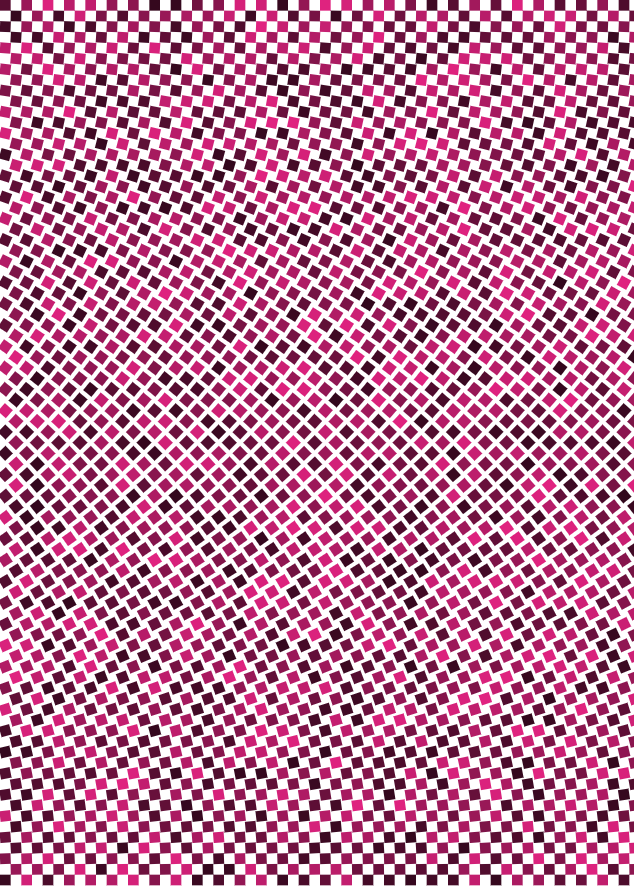
This pattern is drawn by a Shadertoy shader. Its source:

```glsl
// Checkerboard of magenta squares that turn a quarter revolution from top to bottom.

float hash(vec2 p) {
    vec3 q = fract(p.xyx * vec3(0.1031, 0.1030, 0.0973));
    q += dot(q, q.yzx + 33.33);
    return fract((q.x + q.y) * q.z);
}

float boxDistance(vec2 p, float halfSide) {
    vec2 d = abs(p) - halfSide;
    return length(max(d, 0.0)) + min(max(d.x, d.y), 0.0);
}

void mainImage(out vec4 fragColor, in vec2 fragCoord) {
    // Cell units, 84 to the canvas height, with y running down
    float pixel = 84.0 / iResolution.y;
    vec2 p = vec2(fragCoord.x, iResolution.y - fragCoord.y) * pixel;
    vec3 color = vec3(1.0);

    // Turned squares reach into the neighbouring cells
    for (int j = -1; j <= 1; j++) {
        for (int i = -1; i <= 1; i++) {
            vec2 cell = floor(p) + vec2(i, j);
            bool filled = mod(cell.x + cell.y, 2.0) < 0.5;
            if (!filled || min(cell.x, cell.y) < 0.0 || cell.y > 82.0) continue;

            // Each row turns clockwise a little further
            float angle = radians(90.0) * cell.y / 82.0;
            float c = cos(angle), s = sin(angle);
            vec2 q = p - cell - 0.5;
            q = vec2(c * q.x + s * q.y, c * q.y - s * q.x);

            // One hue, random brightness per square
            vec3 ink = vec3(1.0, 0.155, 0.57) * mix(0.2, 0.88, hash(cell + 7.0));
            float coverage = clamp(0.5 - boxDistance(q, 0.5) / pixel, 0.0, 1.0);
            color = mix(color, ink, coverage);
        }
    }
    fragColor = vec4(color, 1.0);
}
```
